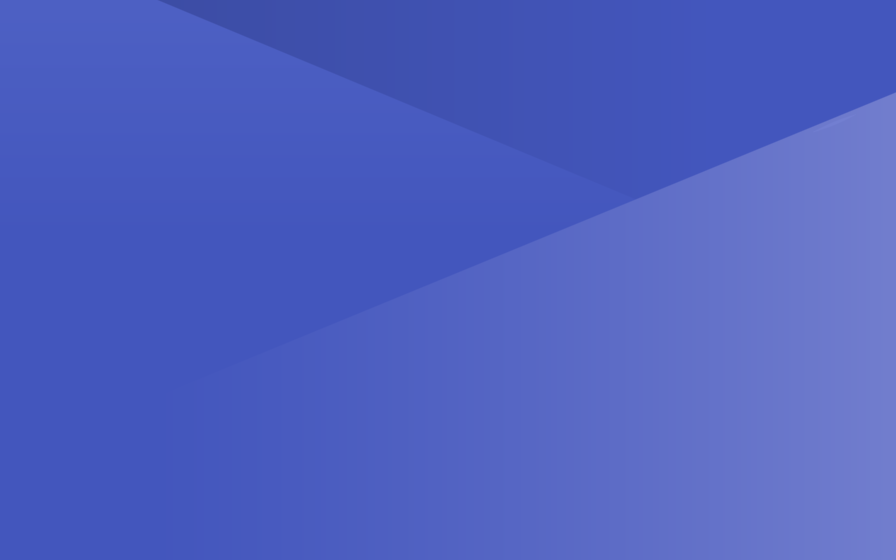
Write a Shadertoy shader that draws this background.

```glsl
// Blue backdrop of overlapping diagonal sheets: a pale one rising right, a dark one falling right.
#define BASE_BLUE vec3(0.263, 0.337, 0.741)
#define TOP_GLOW vec3(0.304, 0.378, 0.766)
#define DARK_BLUE vec3(0.236, 0.300, 0.645)
#define PALE_BLUE vec3(0.445, 0.492, 0.806)
#define PALE_EDGE vec2(0.835, 0.658)   // height at the right side, slope
#define DARK_EDGE vec2(0.176, 0.667)   // start on the top side, slope
#define PALE_START 0.165
#define PALE_CURVE 1.25
#define DARK_END 0.80
#define GLOW_DEPTH 0.42

// Smooth coverage, one pixel wide, of the side where d is positive
float coverage(float d) {
    float pixel = 1.0 / iResolution.y;
    return smoothstep(-pixel, pixel, d);
}

// Thin lens-shaped glint just below the pale sheet's edge
float glint(vec2 uv, float depth) {
    float along = (uv.x - 0.931) / 0.024;
    float halfWidth = 0.003 * max(1.0 - along * along, 0.0);
    return coverage(halfWidth - abs(depth - 0.010)) * step(abs(along), 1.0);
}

void mainImage(out vec4 fragColor, in vec2 fragCoord) {
    vec2 uv = fragCoord / iResolution.xy;

    // Base with a soft glow from the top
    float glow = clamp(1.0 - (1.0 - uv.y) / GLOW_DEPTH, 0.0, 1.0);
    vec3 color = mix(BASE_BLUE, TOP_GLOW, glow);

    // Dark sheet, fading to the right
    float darkEdgeY = 1.0 - DARK_EDGE.y * (uv.x - DARK_EDGE.x);
    float darkFade = clamp((uv.x - DARK_EDGE.x) / (DARK_END - DARK_EDGE.x), 0.0, 1.0);
    vec3 darkSheet = mix(DARK_BLUE, BASE_BLUE, darkFade);
    color = mix(color, darkSheet, coverage(uv.y - darkEdgeY));

    // Pale sheet, brightening to the right
    float paleDepth = PALE_EDGE.x - PALE_EDGE.y * (1.0 - uv.x) - uv.y;
    float paleFade = clamp((uv.x - PALE_START) / (1.0 - PALE_START), 0.0, 1.0);
    vec3 paleSheet = mix(BASE_BLUE, PALE_BLUE, pow(paleFade, PALE_CURVE));
    paleSheet += 0.02 * glint(uv, paleDepth);
    color = mix(color, paleSheet, coverage(paleDepth));

    fragColor = vec4(color, 1.0);
}
```
